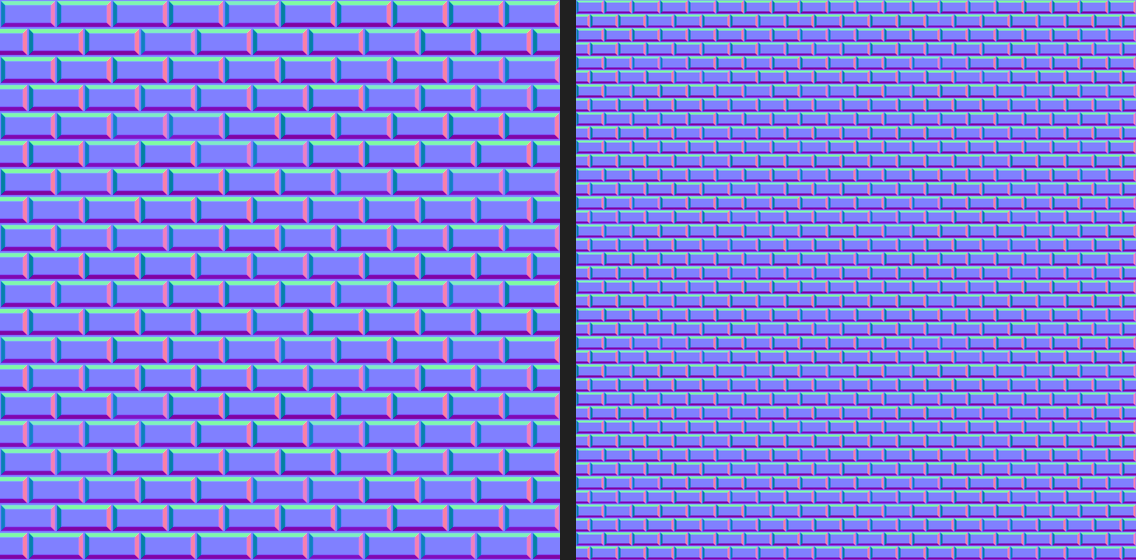
Left: one tile. Right: repeated 2 by 2.
Write a Shadertoy shader that draws this texture map.

```glsl
// Tangent-space normal map of a running-bond brick wall with mitred bevels.
// Each brick gets a hashed bevel slope; the slope acts only between the
// mortar joint and the flat face, and is then encoded as a colour.

#define BRICKS_ACROSS 10.0
#define ROWS_DOWN     20.0
#define JOINT_HALF    0.045   // half mortar width, in row heights
#define BEVEL_END     0.175   // distance from cell edge to flat face
#define EDGE_SOFT     0.022   // half width of the rounded bevel edges
#define SLOPE_MIN     1.5
#define SLOPE_MAX     4.0

float hash21(vec2 p)
{
    vec3 q = fract(vec3(p.xyx) * 0.1031);
    q += dot(q, q.yzx + 33.33);
    return fract((q.x + q.y) * q.z);
}

// 1 on the sloped band, 0 on the mortar and on the flat face
float bevelBand(float edgeDist, float soft)
{
    float rise = smoothstep(JOINT_HALF - soft, JOINT_HALF + soft, edgeDist);
    float fall = smoothstep(BEVEL_END - soft, BEVEL_END + soft, edgeDist);
    return rise * (1.0 - fall);
}

vec3 brickNormal(vec2 uv, float pixel)
{
    // Running bond: even rows, counted from the bottom, shift by half a brick
    vec2 grid = uv * vec2(BRICKS_ACROSS, ROWS_DOWN);
    float row = floor(grid.y);
    grid.x += 0.5 * (1.0 - mod(row, 2.0));
    vec2 brickId = mod(vec2(floor(grid.x), row), vec2(BRICKS_ACROSS, ROWS_DOWN));

    // Local position and edge distances, both in row heights
    vec2 cellSize = vec2(ROWS_DOWN / BRICKS_ACROSS, 1.0);
    vec2 local = (fract(grid) - 0.5) * cellSize;
    vec2 edgeDist = 0.5 * cellSize - abs(local);

    // The nearer edge sets the bevel direction, blended along the mitre
    float soft = max(EDGE_SOFT, pixel);
    float mitre = smoothstep(-pixel, pixel, edgeDist.x - edgeDist.y);
    vec2 facing = sign(local) * vec2(1.0 - mitre, mitre);

    float slope = mix(SLOPE_MIN, SLOPE_MAX, hash21(brickId + 7.0));
    float band = bevelBand(min(edgeDist.x, edgeDist.y), soft);
    return normalize(vec3(facing * slope * band, 1.0));
}

void mainImage(out vec4 fragColor, in vec2 fragCoord)
{
    vec2 uv = fragCoord / iResolution.xy;
    float pixel = ROWS_DOWN / iResolution.y;
    fragColor = vec4(0.5 + 0.5 * brickNormal(uv, pixel), 1.0);
}
```
